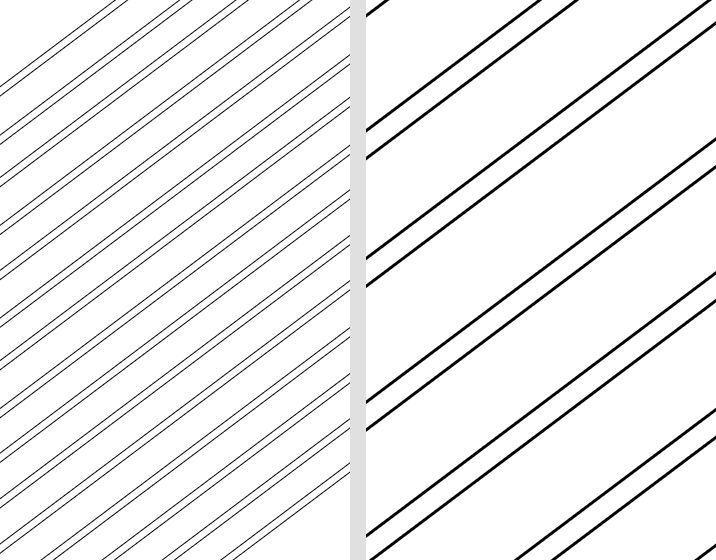
Left: the whole. Right: its middle third, enlarged.
Write a Shadertoy shader that draws this pattern.

```glsl
// Fifteen pairs of thin black diagonal lines on white, rising to the right.
// Each pair is a level of one slanted coordinate, spaced evenly and then
// nudged a little; every line is box filtered over the pixel footprint.

const float SLOPE = 0.7525;
const int PAIRS = 15;

// Uneven spacing of the pairs, as fractions of the pitch
const float NUDGE[PAIRS] = float[PAIRS](
    -0.022, 0.038, -0.035, 0.012, 0.0,
    0.042, -0.026, 0.023, 0.0, -0.002,
    -0.011, 0.017, 0.023, 0.012, -0.022);

// Share of a pixel covered by a line whose centre lies at this distance
float lineCoverage(float dist, float width, float pixel) {
    float overlap = min(dist + 0.5 * pixel, 0.5 * width)
                  - max(dist - 0.5 * pixel, -0.5 * width);
    return clamp(overlap / pixel, 0.0, 1.0);
}

void mainImage(out vec4 fragColor, in vec2 fragCoord) {
    // Canvas height is one unit; depth is measured down from the top edge
    float pixel = 1.0 / iResolution.y;
    vec2 p = fragCoord * pixel;
    float depth = 1.0 - p.y + SLOPE * p.x;
    float toPerpendicular = inversesqrt(1.0 + SLOPE * SLOPE);

    float ink = 0.0;
    for (int i = 0; i < PAIRS; i++) {
        float upper = 0.15677 + 0.08156 * (float(i) + NUDGE[i]);
        for (int side = 0; side < 2; side++) {
            float level = upper + 0.01654 * float(side);
            float dist = (depth - level) * toPerpendicular;
            ink = max(ink, lineCoverage(dist, 0.00176, pixel));
        }
    }

    fragColor = vec4(vec3(1.0 - ink), 1.0);
}
```
